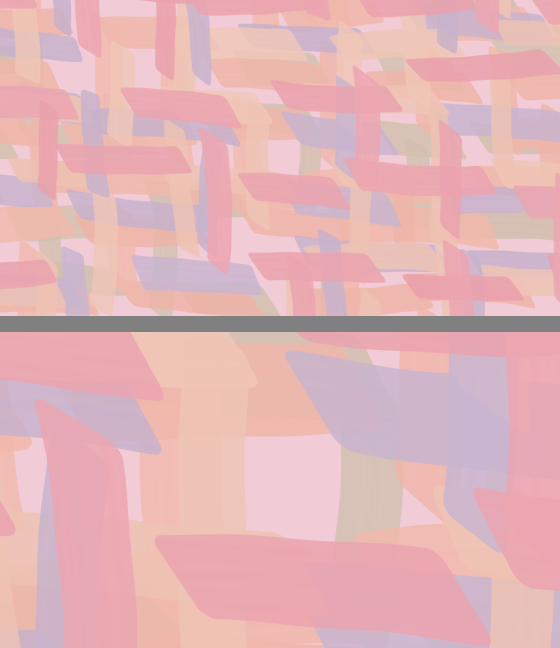
Top: the whole. Bottom: its middle third, enlarged.
A Shadertoy shader for this pattern:

```glsl
// Woven flat-brush strokes in rose, lavender, peach and sage on pale pink.
// Each layer scatters bent, slant-ended strokes on a jittered grid;
// swapping the axes turns a horizontal layer into a vertical one.

vec4 hash4(vec2 p) {
    vec4 q = fract(p.xyxy * vec4(0.1031, 0.1030, 0.0973, 0.1099));
    q += dot(q, q.wzxy + 33.33);
    return fract((q.xxyz + q.yzzw) * q.zywx);
}

// Signed distance to a box with rounded corners
float roundBox(vec2 p, vec2 halfSize, float radius) {
    vec2 d = abs(p) - halfSize + radius;
    return length(max(d, 0.0)) + min(max(d.x, d.y), 0.0) - radius;
}

// Lays one layer of strokes that run along p.x over the base colour
vec3 paint(vec3 base, vec2 p, float seed, vec2 cell, vec2 halfSize,
           vec3 ink, float opacity, float density) {
    float soft = 0.8 / iResolution.y;
    float row = floor(p.y / cell.y);
    for (float j = -1.0; j <= 1.0; j++) {
        // Every row is shifted by its own amount
        float r = row + j;
        float shift = hash4(vec2(r + 50.0, seed)).x * cell.x;
        float column = floor((p.x - shift) / cell.x);
        for (float i = -1.0; i <= 1.0; i++) {
            vec2 id = vec2(column + i, r);
            vec4 place = hash4(id + seed * 17.3 + 40.0);
            vec4 shape = hash4(id + seed * 29.7 + 90.0);
            if (place.w > density) continue;

            // Local frame: tilt, bend and slanted ends
            vec2 centre = (id + 0.5 + (place.xy - 0.5) * vec2(0.3, 0.55)) * cell;
            vec2 q = p - centre - vec2(shift, 0.0);
            float tilt = (shape.x - 0.62) * 0.2;
            q = mat2(cos(tilt), -sin(tilt), sin(tilt), cos(tilt)) * q;
            q.y += (shape.y - 0.5) * 0.7 * q.x * q.x;
            q.y += 0.0012 * sin(q.x * 38.0 + shape.z * 40.0);
            vec2 size = halfSize * mix(vec2(0.75, 0.85), vec2(1.15), shape.zw);
            size.y *= 1.0 + (place.z - 0.5) * 0.8 * q.x;
            q.x += q.y * mix(0.45, 0.85, place.z);

            // Faint bristle streaks along the stroke
            float bristle = sin(q.y * 390.0 + 1.5 * sin(q.x * 11.0 + shape.x * 9.0))
                          + sin(q.y * 233.0 + q.x * 8.0 + shape.y * 20.0);
            float d = roundBox(q, size, 0.014);
            float cover = 1.0 - smoothstep(-soft, soft, d);
            vec3 tone = ink + (shape.w - 0.5) * vec3(0.012, 0.022, 0.022);
            base = mix(base, tone, cover * (opacity + 0.018 * bristle));
        }
    }
    return base;
}

void mainImage(out vec4 fragColor, in vec2 fragCoord) {
    vec2 across = fragCoord / iResolution.y;
    vec2 upright = across.yx;

    vec3 paper = vec3(0.945, 0.800, 0.840);
    vec3 sage = vec3(0.820, 0.750, 0.680);
    vec3 salmon = vec3(0.940, 0.715, 0.665);
    vec3 peach = vec3(0.935, 0.770, 0.710);
    vec3 lavender = vec3(0.780, 0.700, 0.805);
    vec3 rose = vec3(0.920, 0.640, 0.685);

    // Underpainting
    vec3 col = paper;
    col = paint(col, across, 1.0, vec2(0.46, 0.23), vec2(0.15, 0.050), sage, 0.80, 0.75);
    col = paint(col, upright, 2.0, vec2(0.48, 0.30), vec2(0.15, 0.036), sage, 0.75, 0.60);
    col = paint(col, across, 3.0, vec2(0.46, 0.17), vec2(0.20, 0.050), salmon, 0.84, 0.85);
    col = paint(col, upright, 4.0, vec2(0.46, 0.24), vec2(0.18, 0.038), salmon, 0.80, 0.85);

    // Middle weave
    col = paint(col, across, 5.0, vec2(0.52, 0.25), vec2(0.20, 0.046), lavender, 0.82, 0.90);
    col = paint(col, across, 6.0, vec2(0.54, 0.26), vec2(0.18, 0.043), peach, 0.84, 0.75);
    col = paint(col, upright, 7.0, vec2(0.46, 0.25), vec2(0.19, 0.035), peach, 0.82, 0.85);
    col = paint(col, upright, 8.0, vec2(0.52, 0.42), vec2(0.19, 0.033), lavender, 0.82, 0.90);

    // Top strokes
    col = paint(col, across, 9.0, vec2(0.51, 0.29), vec2(0.20, 0.045), rose, 0.86, 0.95);
    col = paint(col, upright, 10.0, vec2(0.50, 0.42), vec2(0.19, 0.034), rose, 0.86, 0.95);

    fragColor = vec4(col, 1.0);
}
```
